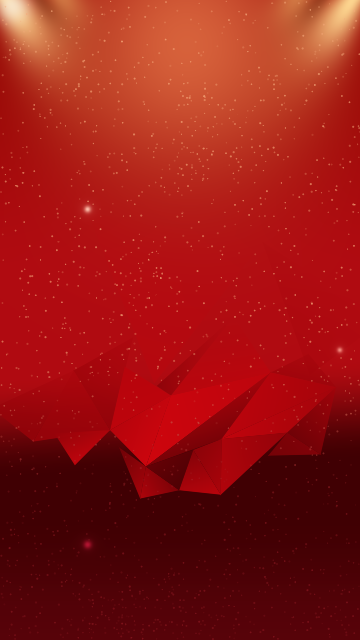
Write a Shadertoy shader that draws this background.

```glsl
// Red stage backdrop: two corner spotlights, folded crystal facets and drifting sparkle dust.
const vec3 FLOOR_RED = vec3(.25, 0, .01);
const vec3 WALL_RED = vec3(.69, .04, .065);
const vec3 GLOW_ORANGE = vec3(.84, .38, .23);
const vec3 LAMP_GOLD = vec3(1, .86, .58);
const vec3 DUST_PEACH = vec3(.96, .66, .48);

float hash(vec2 p) {
  vec3 q = fract(p.xyx * vec3(.1031, .103, .0973));
  q += dot(q, q.yzx + 33.33);
  return fract((q.x + q.y) * q.z);
}

float cross2(vec2 a, vec2 b) { return a.x * b.y - a.y * b.x; }

float blob(vec2 d, vec2 radius) {
  d /= radius;
  return exp(-dot(d, d));
}

// Widening light cone that fades along its direction
float beam(vec2 p, vec2 source, vec2 dir, float width, float reach) {
  vec2 d = p - source;
  float along = max(dot(d, dir), 0.);
  float across = cross2(dir, d) / (width + .22 * along);
  return exp(-across * across - along * along / (reach * reach));
}

// Triangle with brightness and opacity interpolated between corners
void tri(inout vec3 col, vec2 p, vec2 a, vec2 b, vec2 c, vec3 shade, vec3 alpha, float px) {
  float area = cross2(b - a, c - a);
  vec3 w = vec3(cross2(c - b, p - b), cross2(a - c, p - c), cross2(b - a, p - a)) / area;
  vec3 d = w * abs(area) / vec3(length(c - b), length(a - c), length(b - a));
  float cover = smoothstep(-.6 * px, .6 * px, min(d.x, min(d.y, d.z)));
  w = clamp(w, 0., 1.);
  vec3 tint = mix(vec3(.22, 0, .01), vec3(.84, .02, .055), dot(w, shade));
  col = mix(col, tint, cover * min(dot(w, alpha), 1.));
}

void tri(inout vec3 col, vec2 p, vec2 a, vec2 b, vec2 c, vec3 shade, float px) {
  tri(col, p, a, b, c, shade, vec3(.95), px);
}

vec3 backdrop(vec2 p, float width) {
  vec3 col = mix(vec3(.34, .01, .035), FLOOR_RED, smoothstep(0., .2, p.y));
  col = mix(col, WALL_RED, smoothstep(.25, .41, p.y - .03 * p.x / width));
  col = mix(col, vec3(.57, 0, 0), smoothstep(.55, .95, p.y));
  return mix(col, GLOW_ORANGE, blob(p - vec2(.52 * width, .93), vec2(.2, .21)));
}

// Mirrored lamps with a dark gap between their cones
vec3 spotlights(vec3 col, vec2 p, float width) {
  vec2 m = vec2(min(p.x, width - p.x), p.y), dir = vec2(.6, -.8);
  col = mix(col, vec3(.86, .48, .25), .6 * beam(m, vec2(.02, 1), dir, .03, .17));
  col = mix(col, vec3(.9, .64, .36), .65 * beam(m, vec2(.095, 1.01), vec2(.45, -.89), .025, .06));
  col = mix(col, vec3(.5, .2, .08), .6 * beam(m, vec2(.058, 1.005), dir, .011, .06));
  col = mix(col, LAMP_GOLD, .95 * beam(m, vec2(.012, 1), vec2(.56, -.83), .019, .088));
  return mix(col, vec3(.96, .93, .92), .6 * blob(p - vec2(.02, .99), vec2(.025)));
}

void crystal(inout vec3 col, vec2 p, float px) {
  vec2 tip = vec2(.052, .31), top = vec2(.115, .421), wing = vec2(.172, .328),
    fold = vec2(.267, .382), keel = vec2(.228, .271), ridge = vec2(.423, .418),
    hub = vec2(.346, .314), low = vec2(.219, .221), mid = vec2(.28, .234),
    notch = vec2(.302, .297), base = vec2(.345, .227), elbow = vec2(.449, .324),
    far = vec2(.525, .395), tail = vec2(.501, .29), peak = vec2(.365, .505);
  // Faint tall planes
  tri(col, p, vec2(.137, .668), vec2(.241, .401), vec2(.41, .622), vec3(.85), vec3(.05, .4, 0), px);
  tri(col, p, vec2(.41, .622), vec2(.484, .414), vec2(.6, .5), vec3(.68), vec3(.1, .4, 0), px);
  tri(col, p, fold, ridge, peak, vec3(.86, .85, .76), vec3(.8, .7, 0), px);
  tri(col, p, vec2(.245, .397), peak, fold, vec3(.52, .7, .6), vec3(.9, 0, .8), px);
  // Left wing
  tri(col, p, vec2(-.013, .362), tip, top, vec3(.6, .6, .7), vec3(.7, .9, .3), px);
  tri(col, p, top, tip, wing, vec3(.7, .62, .66), vec3(.6, .9, .9), px);
  tri(col, p, top, vec2(.208, .473), wing, vec3(.64, .7, .6), vec3(.8, .3, .9), px);
  tri(col, p, vec2(.085, .323), wing, vec2(.117, .273), vec3(.6, .75, .9), px);
  // Bright centre and the shadow under it
  tri(col, p, wing, vec2(.195, .427), fold, vec3(.86, .8, .84), px);
  tri(col, p, wing, fold, keel, vec3(.82, .9, .98), px);
  tri(col, p, keel, fold, ridge, vec3(1, .93, .84), px);
  tri(col, p, keel, ridge, hub, vec3(.42, .68, .42), px);
  // Lower shards
  tri(col, p, vec2(.186, .301), keel, low, vec3(.35, .6, .72), px);
  tri(col, p, low, keel, mid, vec3(.78, .6, .45), px);
  tri(col, p, keel, notch, mid, vec3(.3, .22, .14), px);
  tri(col, p, notch, hub, base, vec3(.55, .62, .76), px);
  tri(col, p, notch, mid, base, vec3(.5, .74, .86), px);
  tri(col, p, hub, elbow, base, vec3(.75, .6, .8), px);
  // Right wing
  tri(col, p, ridge, vec2(.482, .447), far, vec3(.64), vec3(.8, .3, .7), px);
  tri(col, p, hub, ridge, far, vec3(.86, .78, .7), px);
  tri(col, p, hub, far, elbow, vec3(.9, .68, .78), px);
  tri(col, p, far, tail, elbow, vec3(.66, .4, .36), px);
  tri(col, p, elbow, tail, vec2(.419, .288), vec3(.45, .48, .4), px);
}

// Jittered grid of specks; chance sets how many cells are filled
float dust(vec2 p, float cells, float chance, float px) {
  vec2 id = floor(p * cells), seed = id + cells;
  vec2 at = id + .2 + .6 * vec2(hash(seed + 17.3), hash(seed + 51.7));
  float radius = mix(.0007, .0017, hash(seed + 83.1)) + .2 * px;
  float speck = 1. - smoothstep(.3 * radius, radius + .4 * px, length(p - at / cells));
  return speck * step(hash(seed), chance) * mix(.25, .9, hash(seed + 29.9));
}

void sparkle(inout vec3 col, vec2 d, float size, vec3 tint) {
  col = mix(col, tint, .85 * blob(d, vec2(size)) + .1 * blob(d, vec2(2.5 * size)));
}

void mainImage(out vec4 fragColor, in vec2 fragCoord) {
  float px = 1. / iResolution.y, width = iResolution.x * px;
  vec2 p = fragCoord * px;
  vec3 col = spotlights(backdrop(p, width), p, width);
  crystal(col, p, px);
  // Dust gathers in clouds and dims over the floor
  float cloud = blob(p - vec2(.32, .77), vec2(.06)) + blob(p - vec2(.215, .55), vec2(.04))
    + .6 * blob(p - vec2(.1, .91), vec2(.07)) + blob(p - vec2(.2, .03), vec2(.06));
  float lit = smoothstep(.2, .5, p.y), specks = 0.;
  float chance = .15 + .2 * cloud - .08 * smoothstep(0., .2, p.y);
  for (int i = 0; i < 3; i++) specks += dust(p, 55. + 47. * float(i), chance, px);
  vec3 tint = mix(vec3(.62, .12, .16), DUST_PEACH, lit);
  col = mix(col, tint, min(specks, 1.) * mix(.55, .75, lit));
  // Larger sparkles
  sparkle(col, p - vec2(.137, .673), .005, vec3(1, .76, .68));
  sparkle(col, p - vec2(.531, .453), .004, vec3(.96, .55, .5));
  sparkle(col, p - vec2(.137, .149), .006, vec3(.72, .08, .2));
  fragColor = vec4(col, 1);
}
```
